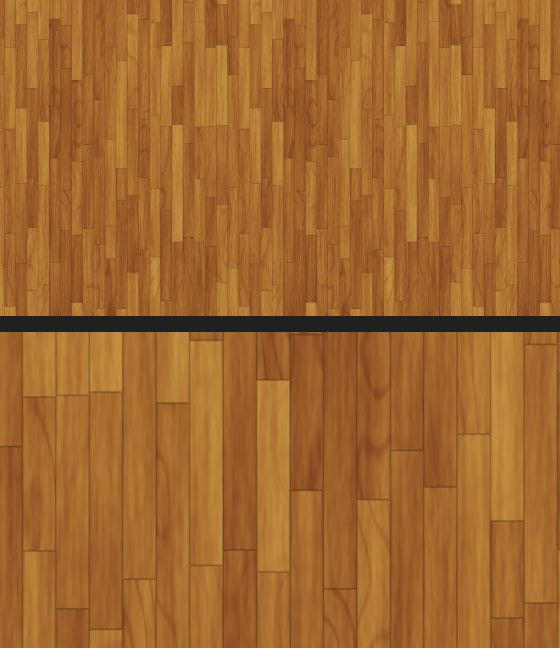
Top, the full canvas; bottom, a detail of the centre.
A Shadertoy shader for this texture:

```glsl
// Strip parquet: narrow upright boards of uneven length in honey brown wood.
// Columns are split at jittered joints; each board gets its own tone, and
// stretched gradient noise supplies streaks, veins and pores.

const float BOARD_WIDTH = 0.03528;   // in canvas heights, about 50 across
const float FIRST_SEAM = 0.0146;     // x of the first whole column
const float BOARD_LENGTH = 0.25;     // mean length, in canvas heights
const float JOINT_JITTER = 0.68;     // unevenness of the lengths
const float COLUMN_PERIOD = 21.0;    // layout repeats after this many columns
const float SEAM_WIDTH = 0.0016;
const float SEAM_DEPTH = 0.26;
const float TONE_SPREAD = 0.68;      // contrast between boards
const float TILE_DRIFT = 0.14;       // tone change between layout repeats
const float STREAK_DEPTH = 0.46;
const float FIBRE_DEPTH = 0.30;
const float VEIN_DEPTH = 0.30;
const float PORE_DEPTH = 0.20;
const vec3 DARK_WOOD = vec3(0.54, 0.30, 0.14);
const vec3 MID_WOOD = vec3(0.65, 0.41, 0.18);
const vec3 LIGHT_WOOD = vec3(0.74, 0.53, 0.235);

float hash(vec2 p) {
    vec3 q = fract(p.xyx * vec3(0.1031, 0.1030, 0.0973));
    q += dot(q, q.yzx + 33.33);
    return fract((q.x + q.y) * q.z);
}

vec2 gradient(vec2 cell) {
    float angle = 6.2832 * hash(cell);
    return vec2(cos(angle), sin(angle));
}

// Gradient noise, roughly -0.7 to 0.7
float noise(vec2 p) {
    vec2 i = floor(p), f = p - i;
    vec2 u = f * f * f * (f * (f * 6.0 - 15.0) + 10.0);
    vec2 e = vec2(1.0, 0.0);
    float low = mix(dot(gradient(i), f), dot(gradient(i + e), f - e), u.x);
    float high = mix(dot(gradient(i + e.yx), f - e.yx),
                     dot(gradient(i + 1.0), f - 1.0), u.x);
    return mix(low, high, u.y);
}

// Height of a joint in a column, in board lengths
float jointAt(float column, float row) {
    return row + JOINT_JITTER * hash(vec2(column + 3.0, row + 40.0));
}

// Tone offset of the wood; q is in board widths, shifted per board
float grain(vec2 q, float figure) {
    float streak = noise(q * vec2(1.7, 0.13));
    float fibre = noise(q * vec2(6.0, 0.32) + 17.0);
    float pore = noise(q * vec2(9.0, 1.6) + 41.0);

    // Thin dark contours of a warped field form the arched veins
    float field = q.x * 1.1 + 2.6 * noise(q * vec2(0.7, 0.2) + 71.0);
    float ring = abs(fract(field) - 0.5);
    float vein = (1.0 - smoothstep(0.0, 0.16, ring)) * figure;
    return STREAK_DEPTH * streak + FIBRE_DEPTH * fibre
         + PORE_DEPTH * pore - VEIN_DEPTH * vein;
}

vec3 parquet(vec2 p) {
    // Column and its place in the repeating layout
    float x = (p.x - FIRST_SEAM) / BOARD_WIDTH;
    float column = floor(x);
    float slot = mod(column, COLUMN_PERIOD);
    float tile = floor(column / COLUMN_PERIOD);

    // Board within the column
    float y = p.y / BOARD_LENGTH + 10.0 * hash(vec2(slot, 7.0));
    float row = floor(y);
    if (y < jointAt(slot, row)) row -= 1.0;
    float bottom = jointAt(slot, row);
    float top = jointAt(slot, row + 1.0);
    vec2 board = vec2(slot, row) + 11.0;

    // Board tone, drifting a little along its length
    float along = (y - bottom) / (top - bottom) - 0.5;
    float tone = 0.55 + TONE_SPREAD * (hash(board) - 0.5);
    tone += TILE_DRIFT * (hash(board + 90.0 + 50.0 * tile) - 0.5);
    tone += 0.24 * along * (hash(board + 31.0) - 0.3);

    // Wood figure
    vec2 shift = vec2(hash(board + 5.0), hash(board + 23.0)) * 60.0;
    float figure = smoothstep(0.2, 0.9, hash(board + 57.0));
    tone += grain(vec2(fract(x), p.y / BOARD_WIDTH) + shift, figure);
    tone = clamp(tone, -0.1, 1.1);
    vec3 wood = tone < 0.5 ? mix(DARK_WOOD, MID_WOOD, tone * 2.0)
                           : mix(MID_WOOD, LIGHT_WOOD, tone * 2.0 - 1.0);

    // Shaded seams along the sides and ends
    float side = (0.5 - abs(fract(x) - 0.5)) * BOARD_WIDTH;
    float end = min(y - bottom, top - y) * BOARD_LENGTH;
    float seam = 1.0 - smoothstep(0.0, SEAM_WIDTH, min(side, end));
    return wood * (1.0 - SEAM_DEPTH * seam);
}

void mainImage(out vec4 fragColor, in vec2 fragCoord) {
    // Average four samples to smooth the edges
    vec3 color = vec3(0.0);
    for (int i = 0; i < 4; i++) {
        vec2 offset = vec2(i % 2, i / 2) * 0.5 - 0.25;
        color += parquet((fragCoord + offset) / iResolution.y);
    }
    fragColor = vec4(color / 4.0, 1.0);
}
```
